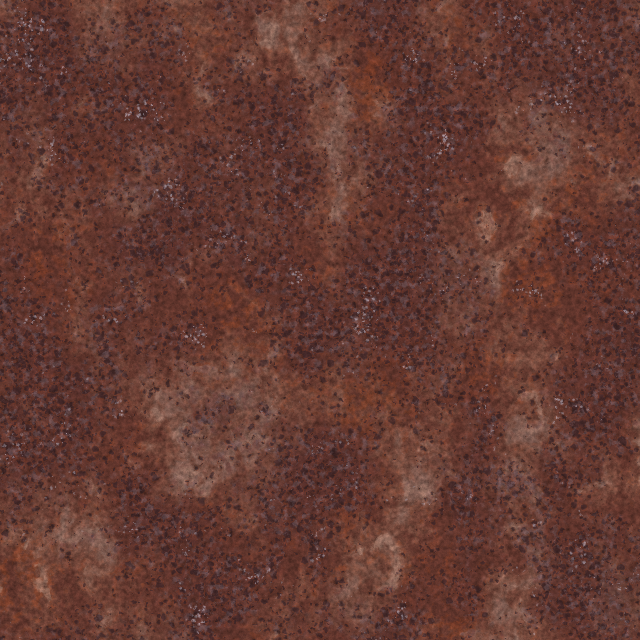
Reproduce this texture procedurally as a Shadertoy shader.

```glsl
vec2 hash2(vec2 p) {
    vec3 q = fract(p.xyx * vec3(0.1031, 0.1030, 0.0973));
    q += dot(q, q.yzx + 33.33);
    return fract((q.xx + q.yz) * q.zy);
}

float gradientNoise(vec2 p) {
    vec2 cell = floor(p), f = fract(p);
    vec2 w = f * f * f * (f * (f * 6.0 - 15.0) + 10.0);
    vec2 e = vec2(0.0, 1.0);
    float a = dot(hash2(cell) * 2.0 - 1.0, f);
    float b = dot(hash2(cell + e.yx) * 2.0 - 1.0, f - e.yx);
    float c = dot(hash2(cell + e.xy) * 2.0 - 1.0, f - e.xy);
    float d = dot(hash2(cell + e.yy) * 2.0 - 1.0, f - e.yy);
    return 1.5 * mix(mix(a, b, w.x), mix(c, d, w.x), w.y);
}

float fbm(vec2 p) {
    float sum = 0.0, amplitude = 0.55;
    for (int i = 0; i < 5; i++) {
        sum += amplitude * gradientNoise(p);
        p = mat2(1.6, 1.2, -1.2, 1.6) * p + 19.7;
        amplitude *= 0.58;
    }
    return sum;
}

// Ragged soft grains, one per cell; density decides how many appear
float grains(vec2 p, float density) {
    p += 0.35 * vec2(gradientNoise(p * 1.7), gradientNoise(p * 1.7 + 51.0));
    float cover = 0.0;
    for (int y = -1; y <= 1; y++)
    for (int x = -1; x <= 1; x++) {
        vec2 cell = floor(p) + vec2(x, y);
        vec2 pick = hash2(cell + 71.0);
        float radius = (0.3 + 0.45 * pick.x) * smoothstep(0.0, 0.3, density - pick.y) + 0.01;
        float dist = length(p - cell - hash2(cell));
        cover = max(cover, (1.0 - smoothstep(radius * 0.15, radius, dist)) * smoothstep(0.02, 0.2, radius));
    }
    return cover;
}

void mainImage(out vec4 fragColor, in vec2 fragCoord) {
    vec2 uv = fragCoord / iResolution.y;
    vec2 p = uv + 0.035 * vec2(fbm(uv * 11.0), fbm(uv * 11.0 + 40.0));

    // Broad zones and finer mottling
    float wear = fbm(p * vec2(7.0, 4.5) + 3.0);
    float crust = fbm(p * vec2(5.5, 5.0) + 27.0) - 0.45 * wear;
    float mottle = fbm(p * 22.0 + 8.0);
    float speckle = fbm(uv * 58.0 + 14.0);
    float fine = fbm(uv * 120.0);

    // Brown rust and worn tan
    vec3 color = mix(vec3(0.375, 0.205, 0.17), vec3(0.465, 0.30, 0.245),
                     smoothstep(-0.25, 0.4, wear + 0.6 * mottle + 0.35 * speckle));

    // Orange bloom
    float bloom = smoothstep(0.0, 0.4, speckle + 0.4 * mottle + 0.5 * fbm(p * 6.0 + 63.0));
    color = mix(color, vec3(0.46, 0.215, 0.125), 0.6 * bloom);

    // Dusty pale patches, with small bright flakes
    float dust = smoothstep(0.14, 0.5, wear + 0.5 * mottle + 0.2 * speckle);
    color = mix(color, vec3(0.47, 0.355, 0.325), 0.75 * dust);
    float flake = smoothstep(0.22, 0.5, mottle + 0.5 * wear + 0.3 * speckle);
    color = mix(color, vec3(0.57, 0.43, 0.37), 0.6 * flake);

    // Maroon crust
    float maroon = smoothstep(-0.15, 0.3, crust + 0.7 * speckle + 0.4 * mottle);
    color = mix(color, vec3(0.315, 0.175, 0.165), 0.65 * maroon);

    // Dark pits with rusty rims
    float density = clamp(0.56 + 1.2 * crust + 0.9 * mottle - 0.3 * dust, 0.0, 1.0);
    float pit = max(grains(uv * 75.0, density * 0.8), 0.9 * grains(uv * 120.0 + 9.0, density));
    float rim = smoothstep(0.0, 0.2, pit) * (1.0 - smoothstep(0.2, 0.6, pit));
    color = mix(color, vec3(0.43, 0.20, 0.12), 0.4 * rim);
    color = mix(color, vec3(0.205, 0.125, 0.135), 0.72 * smoothstep(0.15, 0.95, pit));

    // Violet grey crystals and clustered glints
    float crystal = smoothstep(0.0, 0.35, fbm(uv * 80.0 + 33.0)) * smoothstep(-0.25, 0.25, crust + 0.5 * mottle);
    color = mix(color, vec3(0.40, 0.315, 0.335), 0.6 * crystal);
    float cluster = smoothstep(0.1, 0.5, fbm(p * 15.0 + 91.0) + 0.4 * crust);
    float glint = grains(uv * 185.0 + 5.0, 0.1 + 0.5 * cluster);
    color = mix(color, vec3(0.66, 0.63, 0.68), 0.65 * glint * (0.25 + 0.75 * cluster));

    // Fine surface grain
    color *= 1.04 + 0.42 * fine + 0.2 * speckle + 0.12 * mottle;
    fragColor = vec4(clamp(color, 0.0, 1.0), 1.0);
}
```
